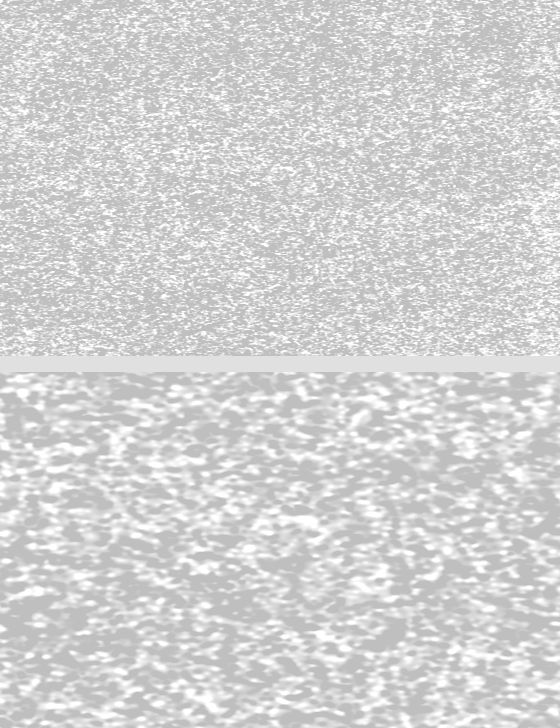
Top, the full canvas; bottom, a detail of the centre.
This texture is drawn by a Shadertoy shader. Its source:

```glsl
#define BASE_GREY 0.75
#define FLECK_WHITE 1.0
#define COVERAGE 0.245
#define CONTRAST 0.43
#define FINE_CELLS vec2(132.0, 245.0)
#define STREAK_CELLS vec2(84.0, 212.0)
#define CLUMP_CELLS vec2(28.0, 66.0)
#define CLOUD_CELLS vec2(5.0, 9.0)
#define LAYER_MIX vec4(0.74, 0.58, 0.19, 0.12)
#define EDGE_WEAR 0.28

vec3 hash3(vec2 cell, float seed) {
    vec3 q = fract(vec3(cell.xyx + seed) * vec3(0.1031, 0.1030, 0.0973));
    q += dot(q, q.yxz + 33.33);
    return fract((q.xxy + q.yzz) * q.zyx);
}

// Cellular noise: jittered soft grains, light or dark, with unit spread
float grains(vec2 p, float seed) {
    vec2 cell = floor(p);
    float sum = 0.0;
    for (int y = -1; y <= 1; y++) {
        for (int x = -1; x <= 1; x++) {
            vec2 neighbour = cell + vec2(x, y);
            vec3 rnd = hash3(neighbour, seed);
            vec2 d = p - neighbour - rnd.xy;
            sum += (2.0 * rnd.z - 1.0) * exp(-4.0 * dot(d, d));
        }
    }
    return sum / 0.362;
}

// Broad drift in fleck density, heavier along the worn borders
float wear(vec2 uv) {
    float right = smoothstep(0.9, 1.0, uv.x);
    float upperLeft = (1.0 - smoothstep(0.0, 0.14, uv.x)) * uv.y;
    float drift = 0.06 * sin(5.0 * uv.x + 7.0 * uv.y + 2.0)
                + 0.16 * (0.5 - uv.y);
    return EDGE_WEAR * (right + upperLeft) + drift - 0.03;
}

void mainImage(out vec4 fragColor, in vec2 fragCoord) {
    vec2 uv = fragCoord / iResolution.xy;
    vec2 p = fragCoord / iResolution.y;

    // Grain layers from single flecks up to clouds
    vec4 layers = vec4(grains(p * FINE_CELLS, 11.0),
                       grains(p * STREAK_CELLS, 137.0),
                       grains(p * CLUMP_CELLS, 291.0),
                       grains(p * CLOUD_CELLS, 453.0));
    float density = dot(layers, LAYER_MIX) + wear(uv);

    // Flat ground with white flecks
    float fleck = clamp(COVERAGE + CONTRAST * density, 0.0, 1.0);
    fragColor = vec4(vec3(mix(BASE_GREY, FLECK_WHITE, fleck)), 1.0);
}
```
